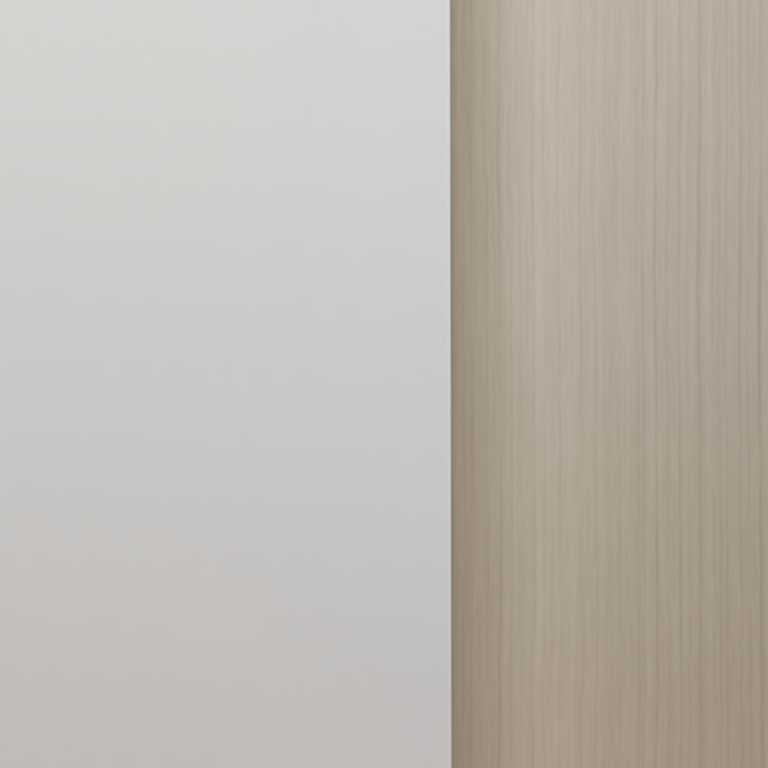
This texture is drawn by a three.js fragment shader. Its source:

```glsl
varying vec2 vUv;

const float EDGE_X = 0.587;

vec2 hash2(vec2 cell) {
  vec2 q = vec2(dot(cell, vec2(127.1, 311.7)), dot(cell, vec2(269.5, 183.3)));
  return fract(sin(q) * 43758.5);
}

// Distance to the nearest scattered point
float cellular(vec2 p) {
  vec2 cell = floor(p);
  vec2 local = fract(p);
  float nearest = 2.0;
  for (int y = -1; y <= 1; y++) {
    for (int x = -1; x <= 1; x++) {
      vec2 offset = vec2(float(x), float(y));
      vec2 delta = offset + hash2(cell + offset) - local;
      nearest = min(nearest, dot(delta, delta));
    }
  }
  return sqrt(nearest);
}

float layeredSines(float x, float phase) {
  float sum = 0.0;
  float amplitude = 0.5;
  float frequency = 1.0;
  for (int i = 0; i < 4; i++) {
    sum += amplitude * sin(x * frequency + phase);
    frequency *= 1.83;
    amplitude *= 0.6;
    phase += 1.7;
  }
  return sum;
}

// Thin dark lines at jittered spacing, fading in and out along their length
float grainLines(vec2 p, float count, float halfWidth, float seed) {
  float x = p.x * count;
  float column = floor(x);
  vec2 rnd = hash2(vec2(column, seed));
  float line = abs(fract(x) - mix(0.3, 0.7, rnd.x));
  float fade = 0.65 + 0.35 * layeredSines(p.y * 9.0, rnd.y * 40.0);
  return (1.0 - smoothstep(0.0, halfWidth, line)) * fade * mix(0.4, 1.0, rnd.y);
}

vec3 panelColor(vec2 uv) {
  vec3 low = vec3(0.755, 0.735, 0.722);
  vec3 middle = vec3(0.783, 0.780, 0.774);
  vec3 high = vec3(0.832, 0.830, 0.820);
  float height = uv.y + 0.06 * (uv.x - 0.3);
  vec3 color = mix(low, middle, smoothstep(-0.05, 0.5, height));
  color = mix(color, high, smoothstep(0.35, 1.05, height));
  // Cool tint toward the edge
  color += vec3(-0.008, 0.0, 0.006) * smoothstep(0.2, EDGE_X, uv.x);
  return color + 0.003 * (cellular(uv * vec2(28.0, 36.0)) - 0.5);
}

vec3 woodColor(vec2 uv) {
  vec3 shade = vec3(0.575, 0.525, 0.455);
  vec3 low = vec3(0.640, 0.590, 0.527);
  vec3 high = vec3(0.735, 0.697, 0.645);
  float x = uv.x - EDGE_X;
  vec3 color = mix(low, high, smoothstep(-0.1, 1.1, uv.y));

  // Shade beside the panel and a soft bright band
  color = mix(shade + 0.055 * uv.y, color, smoothstep(-0.02, 0.115, x));
  color += 0.022 * exp(-pow((x - 0.13) / 0.065, 2.0));
  color -= 0.016 * smoothstep(0.22, 0.41, x);

  // Gentle drift of the vertical fibres
  vec2 grain = uv;
  grain.x += 0.0025 * layeredSines(uv.y * 5.0 + uv.x * 4.0, 0.6);
  grain.x += 0.0006 * layeredSines(uv.y * 48.0, uv.x * 30.0);

  float tone = 0.007 * layeredSines(grain.x * 170.0, 1.2);
  tone += 0.022 * (cellular(grain * vec2(120.0, 5.0)) - 0.5);
  tone += 0.016 * (cellular(grain * vec2(210.0, 24.0)) - 0.5);
  tone -= 0.028 * grainLines(grain, 64.0, 0.22, 3.0);
  tone -= 0.045 * grainLines(grain, 38.0, 0.18, 8.0) * smoothstep(0.17, 0.27, x);
  return color + tone * vec3(1.0, 1.03, 1.06);
}

void main() {
  float edge = EDGE_X + 0.002 * (0.5 - vUv.y);
  float side = vUv.x - edge;
  vec3 wood = woodColor(vUv);

  // Contact shadow and pale rim along the panel edge
  wood *= 1.0 - 0.13 * exp(-max(side, 0.0) / 0.005);
  vec3 panel = panelColor(vUv);
  panel += 0.015 * exp(-pow((side + 0.003) / 0.002, 2.0));

  vec3 color = mix(panel, wood, smoothstep(-0.0018, 0.0018, side));
  gl_FragColor = vec4(color, 1.0);
}
```
